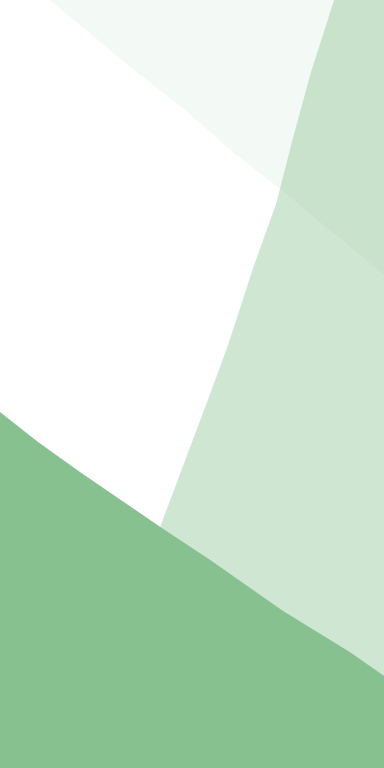
A WebGL 2 fragment shader for this background:

```glsl
#version 300 es
precision highp float;

uniform vec2 u_resolution;
out vec4 outColor;

// Signed distance above a polyline whose points ascend along the first axis
float edgeDistance(vec2 p, vec2 points[8]) {
    float dist = 0.0;
    for (int i = 0; i < 7; i++) {
        vec2 start = points[i];
        vec2 span = points[i + 1] - start;
        if (i == 0 || p.x >= start.x) {
            float slope = span.y / span.x;
            dist = (p.y - start.y - slope * (p.x - start.x)) / sqrt(1.0 + slope * slope);
        }
    }
    return dist;
}

float coverage(float dist, float pixel) {
    return clamp(0.5 + dist / pixel, 0.0, 1.0);
}

void main() {
    // Canvas space: one unit wide, two units tall
    vec2 p = gl_FragCoord.xy / u_resolution * vec2(1.0, 2.0);
    float pixel = max(1.0 / u_resolution.x, 2.0 / u_resolution.y);

    // Faint wedge above the descending diagonal
    float wedge = coverage(edgeDistance(p, vec2[8](
        vec2(0.0, 2.108), vec2(0.13, 2.0), vec2(0.346, 1.82), vec2(0.482, 1.714),
        vec2(0.609, 1.602), vec2(0.727, 1.51), vec2(0.86, 1.4), vec2(1.0, 1.284))), pixel);

    // Light panel right of the steep edge, measured with the axes swapped
    float panel = coverage(edgeDistance(p.yx, vec2[8](
        vec2(0.628, 0.417), vec2(0.979, 0.549), vec2(1.102, 0.594), vec2(1.302, 0.659),
        vec2(1.469, 0.719), vec2(1.641, 0.763), vec2(1.8125, 0.81), vec2(2.0, 0.87))), pixel);

    // Solid hill along the bottom
    float hill = coverage(-edgeDistance(p, vec2[8](
        vec2(0.0, 0.927), vec2(0.099, 0.849), vec2(0.208, 0.771), vec2(0.417, 0.628),
        vec2(0.547, 0.542), vec2(0.737, 0.409), vec2(0.911, 0.302), vec2(1.0, 0.24))), pixel);

    // Layers of one green at rising opacity
    vec3 green = vec3(0.53, 0.757, 0.565);
    vec3 color = mix(vec3(1.0), green, 0.4 * panel);
    color = mix(color, green, 0.1 * wedge);
    color = mix(color, green, hill);
    outColor = vec4(color, 1.0);
}
```
